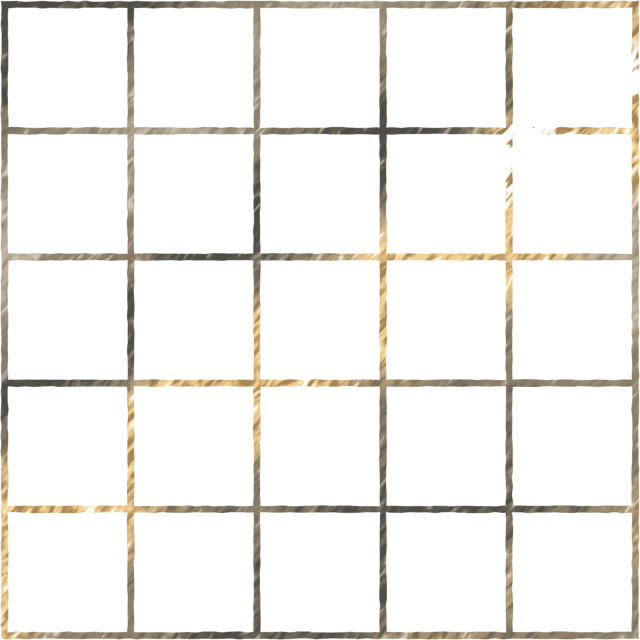
This pattern is drawn by a WebGL 1 fragment shader. Its source:

```glsl
precision highp float;

uniform vec2 u_resolution;

const float CELLS = 5.0;
const float FIRST_LINE = 0.0072;
const float PITCH = 0.1971;
const float HALF_WIDTH = 0.0053;
const float EDGE_SOFTNESS = 0.0013;
const float EDGE_WOBBLE = 0.0018;
const vec2 STREAK_SCALE = vec2(45.0, 150.0);
const float STREAK_ANGLE = 0.85;

const vec3 PAPER = vec3(1.0);
const vec3 SHADOW = vec3(0.31, 0.30, 0.28);
const vec3 TAUPE = vec3(0.55, 0.50, 0.42);
const vec3 PALE = vec3(0.74, 0.69, 0.62);
const vec3 GOLD_DEEP = vec3(0.66, 0.52, 0.33);
const vec3 GOLD_LIGHT = vec3(0.95, 0.82, 0.58);

float hash(vec2 p) {
  p = fract(p * vec2(0.1031, 0.1137));
  p += dot(p, p.yx + 33.33);
  return fract((p.x + p.y) * p.x * 17.0);
}

float noise(vec2 p) {
  vec2 i = floor(p);
  vec2 f = fract(p);
  f = f * f * (3.0 - 2.0 * f);
  return mix(mix(hash(i), hash(i + vec2(1.0, 0.0)), f.x),
             mix(hash(i + vec2(0.0, 1.0)), hash(i + vec2(1.0, 1.0)), f.x), f.y);
}

float bell(float x, float center, float width) {
  float t = (x - center) / width;
  return exp(-t * t);
}

// Distance to the grid lines, clipped to the outer frame
float gridDistance(vec2 p) {
  vec2 index = clamp(floor((p - FIRST_LINE) / PITCH + 0.5), 0.0, CELLS);
  vec2 d = abs(p - FIRST_LINE - index * PITCH);
  vec2 frame = abs(p - FIRST_LINE - 0.5 * CELLS * PITCH) - 0.5 * CELLS * PITCH;
  return max(min(d.x, d.y), max(frame.x, frame.y)) - HALF_WIDTH;
}

// Fine slanted creases in the foil
float streaks(vec2 p) {
  float c = cos(STREAK_ANGLE);
  float s = sin(STREAK_ANGLE);
  vec2 q = vec2(c * p.x + s * p.y, c * p.y - s * p.x);
  q.y += 0.012 * noise(p * 30.0);
  return 0.65 * noise(q * STREAK_SCALE + 40.0)
       + 0.35 * noise(q * STREAK_SCALE * 2.0 + 90.0);
}

vec3 foil(vec2 p) {
  float crease = streaks(p);
  float drift = noise(p * 9.0 + 7.0) - 0.5;
  float across = p.y - 0.14 - 0.67 * p.x + 0.08 * drift;

  // Broad bands of dark and pale metal
  float dark = bell(across, 0.24, 0.09) + smoothstep(0.58, 0.76, across)
             + 0.75 * bell(across, -0.42, 0.16) * (1.0 - 0.6 * smoothstep(0.85, 1.0, p.x));
  float pale = 0.8 * bell(across, 0.48, 0.10)
             + bell(across, -0.22, 0.16) * smoothstep(0.7, 0.95, p.x);
  float tone = clamp(0.5 + 0.45 * (pale - dark) + 0.65 * (crease - 0.5) + 0.2 * drift, 0.0, 1.0);
  vec3 color = mix(SHADOW, TAUPE, smoothstep(0.0, 0.5, tone));
  color = mix(color, PALE, smoothstep(0.5, 1.0, tone));

  // Diagonal gold band, a warm corner and a faint lower glow
  float corner = smoothstep(0.65, 0.95, p.x) * smoothstep(0.75, 0.95, p.y);
  float gold = 1.0 - smoothstep(0.09, 0.17, abs(across + 0.01));
  gold = max(gold, 0.85 * corner);
  gold = max(gold, 0.4 * bell(across, -0.61, 0.06));
  vec3 goldColor = mix(GOLD_DEEP, GOLD_LIGHT, smoothstep(0.2, 0.65, crease));
  color = mix(color, goldColor, gold);

  // Glints on the creases, and glare that burns the foil away
  float glint = smoothstep(0.68, 0.86, crease) * (0.25 + 0.65 * gold);
  float glare = bell(across, 0.07, 0.065) * smoothstep(0.5, 0.82, p.x);
  glare = max(glare, 0.55 * corner);
  glare = max(glare, 0.5 * bell(length(p), 0.0, 0.1));
  glare = max(glare, 0.4 * bell(length(p - vec2(0.43, 0.4)), 0.0, 0.1));
  float burn = smoothstep(0.75, 1.0, glare + 0.8 * (crease - 0.35));
  return mix(color, PAPER, max(glint, burn));
}

void main() {
  vec2 p = gl_FragCoord.xy / u_resolution;
  float wobble = noise(p * 75.0 + 11.0) - 0.5;
  float d = gridDistance(p) + EDGE_WOBBLE * wobble;
  float soft = max(EDGE_SOFTNESS, 0.7 / min(u_resolution.x, u_resolution.y));
  float line = 1.0 - smoothstep(-soft, soft, d);
  gl_FragColor = vec4(mix(PAPER, foil(p), line), 1.0);
}
```
